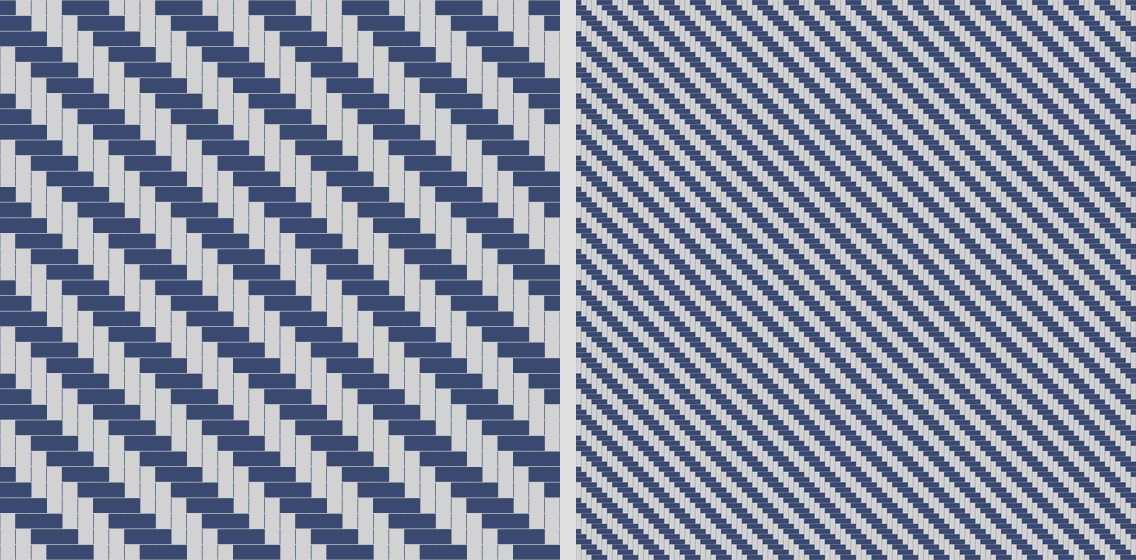
Left: one tile. Right: repeated 3 by 3.
A three.js fragment shader for this pattern:

```glsl
// Twill weave of blue horizontal and grey vertical bands, stepping down to the right.
varying vec2 vUv;

const float REPEATS = 6.0;   // weave repeats across and down
const float FLOAT_SPAN = 3.0; // cells a band passes over, then under
const float GAP = 0.046;     // space between neighbouring bands, in cells
const int SAMPLES = 6;       // subsamples per axis for smooth edges

const vec3 BLUE = vec3(0.222, 0.286, 0.440);
const vec3 GREY = vec3(0.828, 0.824, 0.824);
const vec3 BACKING = vec3(0.89, 0.90, 0.92);

// 1 inside a band of unit pitch, 0 in the gap centred on whole numbers
float band(float x, float gap) {
  return step(0.5 * gap, 0.5 - abs(fract(x) - 0.5));
}

// 1 where the horizontal band lies on top, 0 where the vertical one does
float horizontalOnTop(vec2 cell, float span) {
  float diagonal = mod(cell.x + cell.y + 0.5, 2.0 * span);
  return 1.0 - step(span, mod(diagonal - span, 2.0 * span));
}

// Colour of the cloth at a point measured in cells
vec3 weave(vec2 p, float span, float gap) {
  float across = band(p.y, gap);
  float upright = band(p.x, gap);
  vec3 blueOver = mix(mix(BACKING, GREY, upright), BLUE, across);
  vec3 greyOver = mix(mix(BACKING, BLUE, across), GREY, upright);
  return mix(greyOver, blueOver, horizontalOnTop(floor(p), span));
}

// Average of the cloth over one screen pixel
vec3 smoothWeave(vec2 p, vec2 pixel, float span, float gap) {
  vec3 sum = vec3(0.0);
  for (int j = 0; j < SAMPLES; j++) {
    for (int i = 0; i < SAMPLES; i++) {
      vec2 offset = (vec2(float(i), float(j)) + 0.5) / float(SAMPLES) - 0.5;
      sum += weave(p + offset * pixel, span, gap);
    }
  }
  return sum / float(SAMPLES * SAMPLES);
}

void main() {
  vec2 p = vUv * REPEATS * 2.0 * FLOAT_SPAN;
  gl_FragColor = vec4(smoothWeave(p, fwidth(p), FLOAT_SPAN, GAP), 1.0);
}
```
